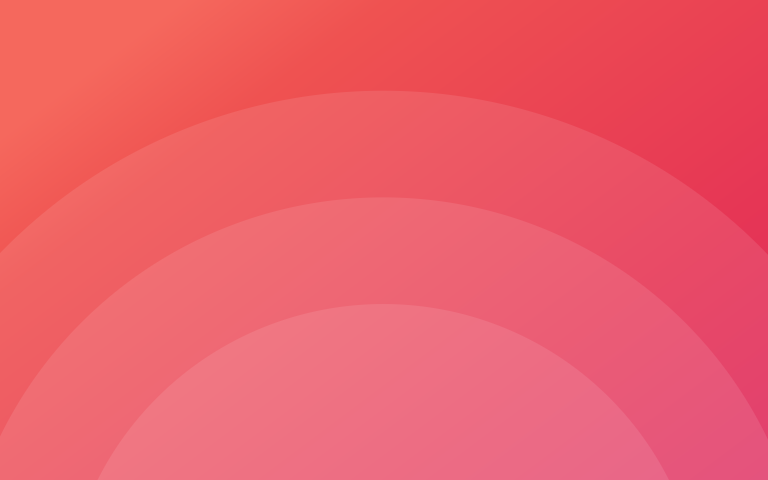
Give the GLSL for this background, as a Shadertoy shader.

```glsl
// Three translucent concentric discs rise from below the lower edge
// over a diagonal gradient running from coral through red to crimson.
// Distances are in canvas heights; each disc lightens what lies under it.

const vec3 CORAL   = vec3(0.961, 0.408, 0.365);
const vec3 RED     = vec3(0.937, 0.322, 0.318);
const vec3 CRIMSON = vec3(0.902, 0.212, 0.333);
const vec3 MAGENTA = vec3(0.870, 0.165, 0.370);

const int   DISC_COUNT   = 3;
const float OUTER_RADIUS = 1.111;
const float RADIUS_STEP  = 0.2222;
const float DISC_OPACITY = 0.1;

// Position between two gradient stops, clamped to 0..1
float ramp(float start, float end, float t) {
    return clamp((t - start) / (end - start), 0.0, 1.0);
}

// Diagonal gradient: t is 0 at the upper left and 1 at the lower right
vec3 diagonalGradient(vec2 p, float aspect) {
    vec2 direction = vec2(0.75, 1.0);
    float t = dot(vec2(p.x, 1.0 - p.y), direction) / dot(vec2(aspect, 1.0), direction);
    vec3 color = mix(CORAL, RED, ramp(0.13, 0.275, t));
    color = mix(color, CRIMSON, ramp(0.275, 0.725, t));
    return mix(color, MAGENTA, ramp(0.725, 1.0, t));
}

// Antialiased coverage of a disc
float discMask(vec2 p, vec2 center, float radius, float pixel) {
    return clamp(0.5 - (length(p - center) - radius) / pixel, 0.0, 1.0);
}

void mainImage(out vec4 fragColor, in vec2 fragCoord) {
    float pixel = 1.0 / iResolution.y;
    float aspect = iResolution.x * pixel;
    vec2 p = fragCoord * pixel;

    vec3 color = diagonalGradient(p, aspect);

    // Stacked white veils, from the largest disc inward
    vec2 center = vec2(0.499 * aspect, -0.3);
    for (int i = 0; i < DISC_COUNT; i++) {
        float radius = OUTER_RADIUS - RADIUS_STEP * float(i);
        color = mix(color, vec3(1.0), DISC_OPACITY * discMask(p, center, radius, pixel));
    }

    fragColor = vec4(color, 1.0);
}
```
